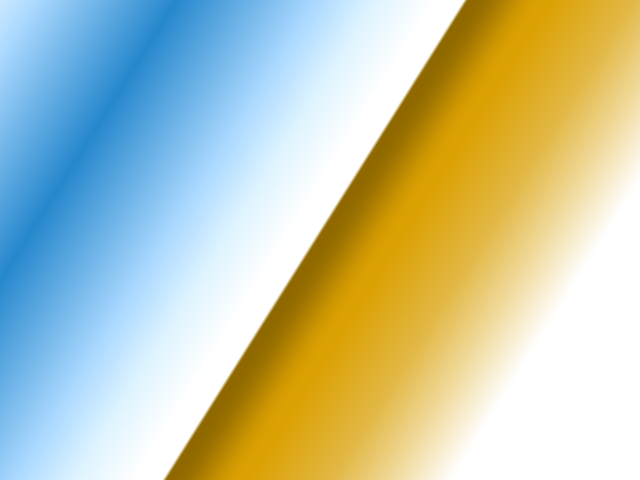
A WebGL 1 fragment shader for this background:

```glsl
precision mediump float;
// A slanted metallic sheen: a blue band fading to white on both sides, then a
// crisp diagonal edge where dark bronze turns to gold and fades out to white.
// Every colour is a ramp along one axis t, perpendicular to the edge.

#define SLANT 0.4714        // shift of the bands from top to bottom, in widths
#define BLUE_CENTER 0.276   // t of the deepest blue
#define EDGE 0.728          // t of the hard edge
#define EDGE_SOFTNESS 0.004 // half width of the edge blend
#define DEEP_BLUE vec3(0.15, 0.53, 0.80)
#define PALE_BLUE vec3(0.67, 0.85, 1.00)
#define ICE vec3(0.87, 0.955, 1.00)
#define BRONZE vec3(0.56, 0.41, 0.00)
#define GOLD vec3(0.86, 0.63, 0.01)
#define SAND vec3(0.885, 0.72, 0.27)
#define CREAM vec3(0.94, 0.85, 0.60)

uniform vec2 u_resolution;

// Linear position of x between two stops, limited to 0..1
float ramp(float start, float end, float x) {
  return clamp((x - start) / (end - start), 0.0, 1.0);
}

// Blue side, mirrored about its darkest line
vec3 skyColor(float t) {
  float d = abs(t - BLUE_CENTER);
  vec3 color = mix(DEEP_BLUE, PALE_BLUE, ramp(0.0, 0.219, d));
  color = mix(color, ICE, ramp(0.219, 0.310, d));
  return mix(color, vec3(1.0), ramp(0.310, 0.405, d));
}

// Gold side, from the shaded edge out to white
vec3 goldColor(float t) {
  vec3 color = mix(BRONZE, GOLD, smoothstep(0.738, 0.848, t));
  color = mix(color, SAND, ramp(0.860, 0.990, t));
  color = mix(color, CREAM, ramp(0.990, 1.081, t));
  return mix(color, vec3(1.0), ramp(1.081, 1.178, t));
}

void main() {
  vec2 uv = gl_FragCoord.xy / u_resolution;
  float t = uv.x + SLANT * (1.0 - uv.y);

  // Join the two sides, never sharper than about one pixel
  float blur = max(EDGE_SOFTNESS, 1.0 / u_resolution.x);
  float side = smoothstep(EDGE - blur, EDGE + blur, t);
  gl_FragColor = vec4(mix(skyColor(t), goldColor(t), side), 1.0);
}
```
